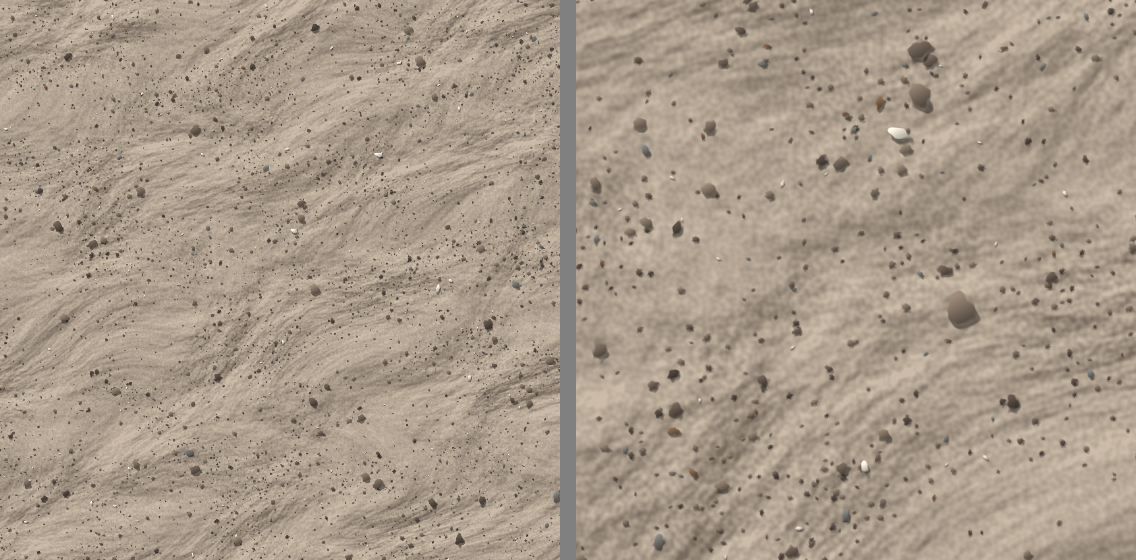
Left: the whole. Right: its middle third, enlarged.
Write a three.js fragment shader that draws this texture.

```glsl
// Dry, trampled beach sand strewn with small pebbles under a raking light.
// Warped gradient noise gives a height field shaded by its slope towards the
// light; jittered grids of three sizes scatter clustered pebbles with shadows.

#define SAND_DARK vec3(0.46, 0.41, 0.36)
#define SAND_LIGHT vec3(0.74, 0.68, 0.61)
#define SAND_TONE 0.84
#define RELIEF 0.0135
#define GRAIN 0.32
#define RIDGE_ANGLE 0.42
#define LIGHT_DIR vec2(-0.45, 0.89)
#define PEBBLE_SHARE 0.095
#define EDGE 0.0009

varying vec2 vUv;

vec2 hash2(vec2 p) {
  vec3 q = fract(p.xyx * vec3(0.1031, 0.1030, 0.0973));
  q += dot(q, q.yzx + 33.33);
  return fract((q.xx + q.yz) * q.zy);
}

mat2 rotation(float angle) {
  float c = cos(angle), s = sin(angle);
  return mat2(c, -s, s, c);
}

float cornerSlope(vec2 cell, vec2 corner, vec2 f) {
  float angle = 6.2832 * hash2(cell + corner + 71.0).x;
  return dot(vec2(cos(angle), sin(angle)), f - corner);
}

float gradientNoise(vec2 p) {
  vec2 cell = floor(p), f = fract(p);
  vec2 u = f * f * f * (f * (f * 6.0 - 15.0) + 10.0);
  float low = mix(cornerSlope(cell, vec2(0.0), f),
                  cornerSlope(cell, vec2(1.0, 0.0), f), u.x);
  float high = mix(cornerSlope(cell, vec2(0.0, 1.0), f),
                   cornerSlope(cell, vec2(1.0), f), u.x);
  return mix(low, high, u.y);
}

// Coordinates along and across the ridges
vec2 ridgeSpace(vec2 p) {
  return rotation(RIDGE_ANGLE) * p;
}

// Soft dunes and scuffs, stretched along the ridges
float sandHeight(vec2 p) {
  vec2 q = ridgeSpace(p) * vec2(6.0, 10.0);
  q += 0.7 * vec2(gradientNoise(q * 0.6 + 13.0), gradientNoise(q * 0.6 + 41.0));
  float height = 0.0, amplitude = 1.0;
  for (int i = 0; i < 5; i++) {
    height += amplitude * gradientNoise(q);
    q = rotation(0.35) * q * 2.03 + 17.3;
    amplitude *= 0.46;
  }
  return height;
}

// 0 on smooth sand, 1 in gravelly patches
float gravelPatch(vec2 p) {
  vec2 q = ridgeSpace(p) * vec2(6.0, 9.0) + 90.0;
  return smoothstep(-0.3, 0.5, gradientNoise(q) + 0.5 * gradientNoise(q * 2.7));
}

vec3 pebbleColor(vec2 pick) {
  vec3 color = mix(vec3(0.28, 0.24, 0.22), vec3(0.52, 0.46, 0.40), pick.y);
  color = mix(color, vec3(0.44, 0.45, 0.44), step(0.80, pick.x));
  color = mix(color, vec3(0.47, 0.35, 0.26), step(0.90, pick.x));
  return mix(color, vec3(0.86, 0.83, 0.78), step(0.95, pick.x));
}

// Lays one grid of pebbles with cast shadows over the sand
vec3 addPebbles(vec3 color, vec2 uv, float count, float share) {
  vec2 p = uv * count, home = floor(p);
  float soft = EDGE * count;
  for (int j = -1; j <= 1; j++) {
    for (int i = -1; i <= 1; i++) {
      vec2 cell = home + vec2(float(i), float(j));
      vec2 chance = hash2(cell + count);
      vec2 center = cell + hash2(cell + count * 2.0 + 5.0);
      float density = share * mix(0.35, 2.0, gravelPatch(center / count));
      if (chance.x > density) continue;

      vec2 pick = hash2(cell + count * 3.0 + 9.0);
      float radius = mix(0.13, 0.33, chance.y * chance.y);
      mat2 turn = rotation(6.2832 * pick.y + RIDGE_ANGLE);
      vec2 stretch = vec2(0.85, mix(1.0, 1.7, pick.x * pick.x));
      vec2 offset = p - center;
      float lumps = radius * 0.6 * gradientNoise(offset / radius + pick * 40.0);

      vec2 shadowOffset = offset + LIGHT_DIR * radius * 0.65;
      float shadowEdge = length(turn * shadowOffset * stretch) - radius + lumps;
      float stoneEdge = length(turn * offset * stretch) - radius + lumps;
      float shadow = 1.0 - smoothstep(-soft, soft * 1.4, shadowEdge);
      float stone = 1.0 - smoothstep(-soft, soft, stoneEdge);

      float facing = dot(offset, LIGHT_DIR) / radius;
      vec3 lit = pebbleColor(pick) * (1.0 + 0.28 * clamp(facing, -1.0, 1.0));
      color *= 1.0 - 0.42 * shadow;
      color = mix(color, lit, stone);
    }
  }
  return color;
}

void main() {
  // Relief: slopes turned from the light fall off more strongly
  float stepSize = 0.002;
  float slope = sandHeight(vUv) - sandHeight(vUv + LIGHT_DIR * stepSize);
  float shade = RELIEF * slope / stepSize;
  shade *= shade < 0.0 ? 1.2 : 0.8;

  // Fine grain, rougher in the gravelly patches
  float gravel = gravelPatch(vUv);
  float grain = gradientNoise(vUv * 290.0) + 0.6 * gradientNoise(vUv * 137.0 + 31.0);
  float tone = SAND_TONE + shade + GRAIN * grain * mix(0.8, 1.3, gravel) - 0.06 * gravel;
  vec3 color = mix(SAND_DARK, SAND_LIGHT, clamp(tone, 0.05, 1.2));

  // Pebbles from grit to stones
  color = addPebbles(color, vUv, 190.0, PEBBLE_SHARE);
  color = addPebbles(color, vUv, 90.0, PEBBLE_SHARE);
  color = addPebbles(color, vUv, 42.0, PEBBLE_SHARE * 0.6);
  gl_FragColor = vec4(color, 1.0);
}
```
